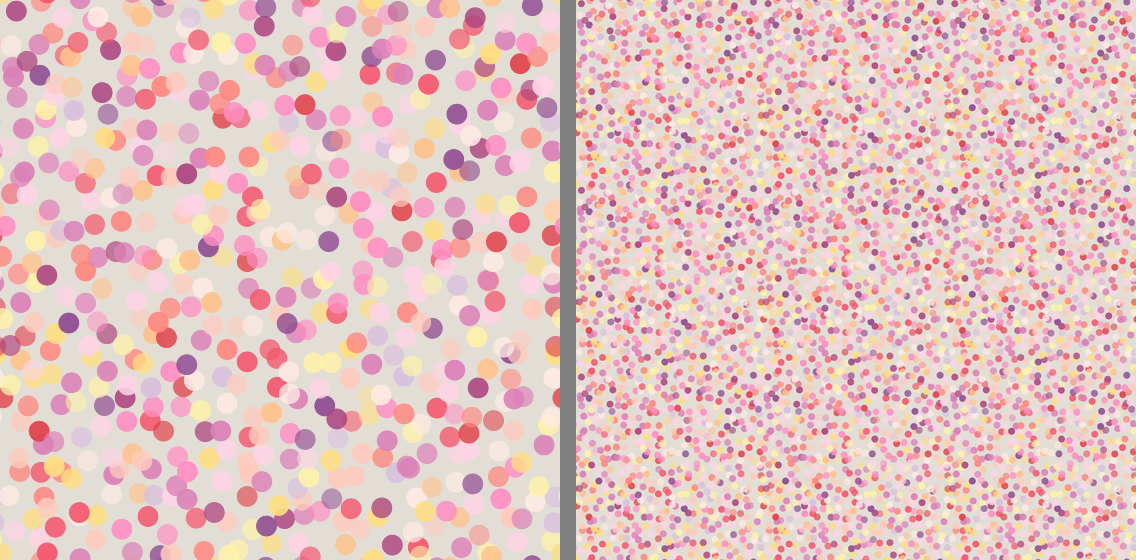
Left: one tile. Right: repeated 3 by 3.
A three.js fragment shader for this pattern:

```glsl
varying vec2 vUv;

const float CELLS = 24.0;
const float DOT_RADIUS = 0.0186;
const float EDGE = 0.001;
const vec3 PAPER = vec3(0.886, 0.870, 0.836);

float hash(vec2 cell, float seed) {
  vec3 p = fract(vec3(cell.xyx + seed * 7.31) * vec3(0.1031, 0.1030, 0.0973));
  p += dot(p, p.yzx + 33.33);
  return fract((p.x + p.y) * p.z);
}

// Weighted choice of ink, pick runs from 0 to 1
vec3 inkColor(float pick) {
  if (pick < 0.12) return vec3(0.86, 0.50, 0.72); // orchid
  if (pick < 0.17) return vec3(0.68, 0.27, 0.50); // plum
  if (pick < 0.22) return vec3(0.56, 0.29, 0.57); // purple
  if (pick < 0.31) return vec3(1.00, 0.55, 0.76); // pink
  if (pick < 0.41) return vec3(1.00, 0.83, 0.90); // blush
  if (pick < 0.49) return vec3(1.00, 0.92, 0.89); // cream
  if (pick < 0.53) return vec3(0.85, 0.75, 0.87); // lilac
  if (pick < 0.62) return vec3(1.00, 0.79, 0.74); // peach
  if (pick < 0.69) return vec3(1.00, 0.87, 0.50); // yellow
  if (pick < 0.75) return vec3(1.00, 0.95, 0.66); // lemon
  if (pick < 0.81) return vec3(1.00, 0.76, 0.55); // apricot
  if (pick < 0.89) return vec3(1.00, 0.53, 0.50); // coral
  if (pick < 0.96) return vec3(0.96, 0.34, 0.43); // rose
  return vec3(0.88, 0.24, 0.28);                  // red
}

float disc(vec2 offset, float radius, float edge) {
  return 1.0 - smoothstep(radius - edge, radius + edge, length(offset));
}

// Lay one translucent dot of the given cell over the base colour
vec3 addDot(vec3 base, vec2 uv, vec2 cell) {
  vec2 id = mod(cell, CELLS);
  vec2 center = (cell + vec2(hash(id, 1.0), hash(id, 2.0))) / CELLS;
  float opacity = mix(0.45, 0.93, sqrt(hash(id, 3.0)));
  float cover = disc(uv - center, DOT_RADIUS, EDGE);
  return mix(base, inkColor(hash(id, 4.0)), cover * opacity);
}

void main() {
  vec2 home = floor(vUv * CELLS);
  vec3 color = PAPER;

  // Fixed row order keeps the stacking the same in every cell
  for (int y = -1; y <= 1; y++) {
    for (int x = -1; x <= 1; x++) {
      color = addDot(color, vUv, home + vec2(float(x), float(y)));
    }
  }

  gl_FragColor = vec4(color, 1.0);
}
```
